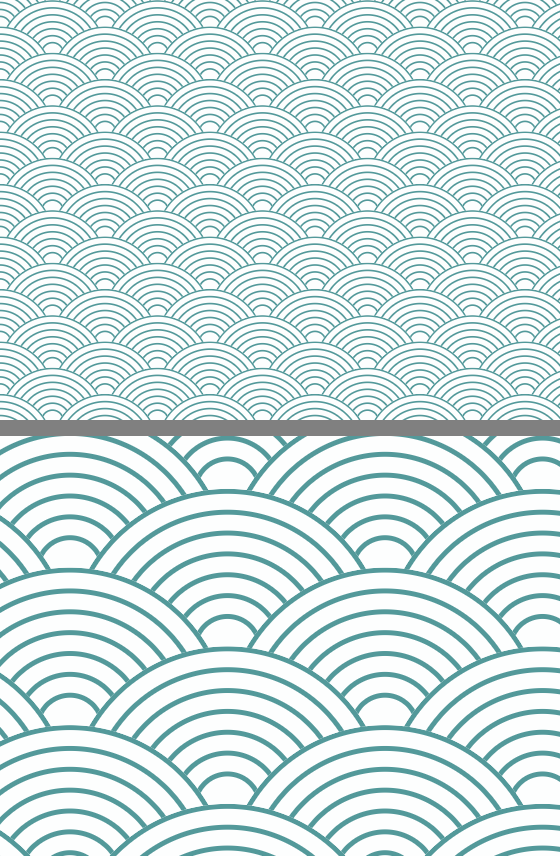
Top: the whole. Bottom: its middle third, enlarged.
This pattern is drawn by a WebGL 1 fragment shader. Its source:

```glsl
precision highp float;
// Seigaiha waves: staggered rows of overlapping scales, each made of concentric line rings.

#define SCALES_DOWN 4.0                  // scale widths in the canvas height
#define ROW_STEP 0.25                    // row spacing, in scale widths
#define ROW_SHIFT -0.009                 // height of the lowest row's crest
#define RADIUS 0.5                       // outer ring, at the line centre
#define RING_GAP 0.0662
#define RING_LAST 6.0                    // index of the innermost ring
#define LINE_WIDTH 0.0157
#define PAPER vec3(0.994, 0.996, 0.996)
#define INK vec3(0.325, 0.600, 0.605)

uniform vec2 u_resolution;

// Antialiased coverage of the region where the signed distance is negative.
float coverage(float dist, float pixel) {
  return clamp(0.5 - dist / pixel, 0.0, 1.0);
}

// Colour of a scale at a given radius from its centre.
vec3 ringColor(float radius, float pixel) {
  float depth = RADIUS - radius;
  float ring = clamp(floor(depth / RING_GAP + 0.5), 0.0, RING_LAST);
  float lineDist = abs(depth - ring * RING_GAP) - 0.5 * LINE_WIDTH;
  return mix(PAPER, INK, coverage(lineDist, pixel));
}

// Offset from the nearest scale centre in a row; odd rows shift by half a width.
vec2 scaleOffset(vec2 p, float row) {
  float stagger = 0.5 * mod(row, 2.0);
  float x = fract(p.x + stagger) - 0.5;
  float centerY = row * ROW_STEP + ROW_SHIFT - RADIUS;
  return vec2(x, p.y - centerY);
}

void main() {
  float pixel = SCALES_DOWN / u_resolution.y;
  vec2 p = gl_FragCoord.xy * pixel;

  // Paint the rows that can reach this point, from back (high) to front (low).
  float frontRow = floor((p.y - ROW_SHIFT) / ROW_STEP);
  vec3 color = PAPER;
  for (int i = 0; i < 4; i++) {
    float radius = length(scaleOffset(p, frontRow + 3.0 - float(i)));
    float inside = coverage(radius - RADIUS - 0.5 * LINE_WIDTH, pixel);
    color = mix(color, ringColor(radius, pixel), inside);
  }

  gl_FragColor = vec4(color, 1.0);
}
```
